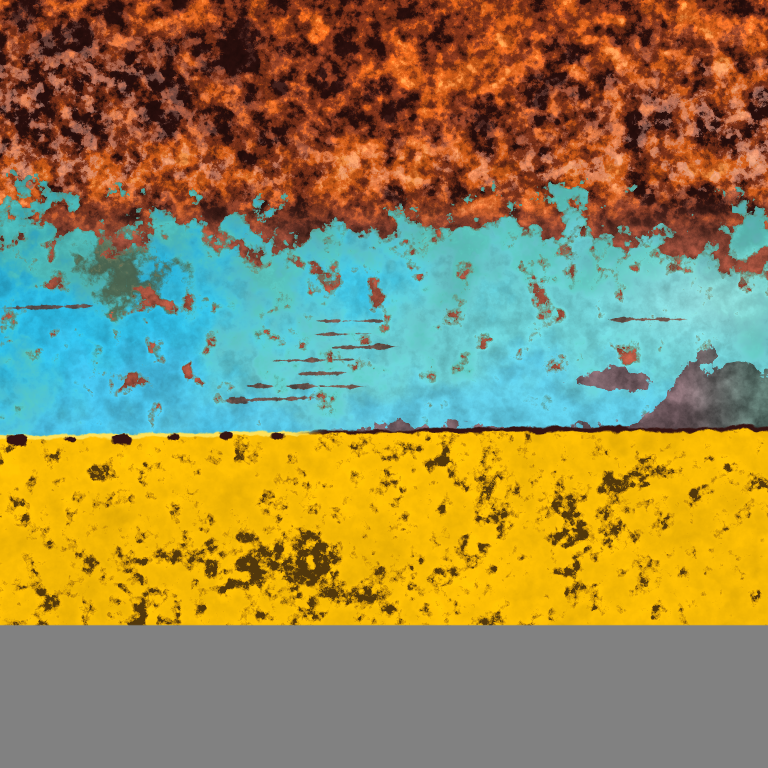
A Shadertoy shader for this texture:

```glsl
// Weathered painted metal: crusted rust over peeling turquoise, a seam,
// grimy yellow paint and a flat grey strip. Layers are stacked from the bottom
// up, with masks made of smooth cellular noise and soft distance fields.

vec2 hash2(vec2 p) {
    return fract(sin(vec2(dot(p, vec2(127.1, 311.7)), dot(p, vec2(269.5, 183.3)))) * 43758.5);
}

// Cellular noise: random cell values blended by distance to jittered centres
float cells(vec2 p) {
    vec2 base = floor(p), f = p - base;
    float total = 0.0, weight = 0.0;
    for (int j = -1; j <= 1; j++)
    for (int i = -1; i <= 1; i++) {
        vec2 cell = vec2(i, j), h = hash2(base + cell);
        vec2 d = cell + h - f;
        float w = exp(-6.0 * dot(d, d));
        total += w * fract(h.x * 17.3 + h.y * 31.7);
        weight += w;
    }
    return total / weight;
}

// Layered cells, centred on zero
float fbm(vec2 p) {
    float sum = 0.0, amp = 0.5;
    for (int i = 0; i < 5; i++) {
        sum += amp * (cells(p) - 0.5);
        p = mat2(1.6, 1.2, -1.2, 1.6) * p + 7.3;
        amp *= 0.58;
    }
    return sum;
}

float blob(vec2 p, vec2 centre, vec2 radius) {
    vec2 d = (p - centre) / radius;
    return exp(-dot(d, d));
}

vec3 rustColor(vec2 p, float coarse, float fine, float grain) {
    float band = exp(-pow((p.y - 0.780) / 0.035, 2.0));
    float heat = 0.43 + 0.45 * coarse + 1.25 * fine + 0.6 * grain + 0.24 * band
        + 0.20 * blob(p, vec2(0.62, 0.95), vec2(0.17, 0.08))
        + 0.10 * blob(p, vec2(0.90, 0.95), vec2(0.17, 0.06))
        - 0.13 * blob(p, vec2(0.1, 0.92), vec2(0.35, 0.10))
        - 0.10 * blob(p, vec2(0.4, 0.84), vec2(0.6, 0.03));
    vec3 col = mix(vec3(0.17, 0.06, 0.05), vec3(0.50, 0.20, 0.10), smoothstep(0.10, 0.40, heat));
    col = mix(col, vec3(0.84, 0.37, 0.10), smoothstep(0.42, 0.74, heat));
    col = mix(col, vec3(0.96, 0.57, 0.27), smoothstep(0.76, 1.05, heat));
    // Pale mineral bloom, strongest on the left, the right and the band
    float bloom = 0.6 * blob(p, vec2(0.08, 0.88), vec2(0.22, 0.09))
        + 0.6 * blob(p, vec2(0.95, 0.86), vec2(0.25, 0.08)) + 0.5 * band;
    col = mix(col, vec3(0.72, 0.52, 0.46), min(bloom, 0.8) * smoothstep(-0.02, 0.16, grain));
    return col * (1.0 + 0.7 * grain);
}

vec3 turquoiseColor(vec2 p, float coarse, float fine) {
    vec3 col = mix(vec3(0.17, 0.73, 0.89), vec3(0.43, 0.82, 0.84),
        smoothstep(-0.1, 0.55, p.x + 0.8 * coarse));
    col = mix(col, vec3(0.33, 0.75, 0.90), 0.6 * (1.0 - smoothstep(0.45, 0.53, p.y + 0.2 * coarse)));
    float green = smoothstep(0.52, 0.70, p.y + 0.4 * coarse + 0.4 * fine);
    col = mix(col, vec3(0.30, 0.69, 0.64), 0.7 * green);
    col = mix(col, vec3(0.62, 0.88, 0.88), 0.7 * blob(p, vec2(0.93, 0.61), vec2(0.12, 0.06)));
    float stain = blob(p, vec2(0.16, 0.645), vec2(0.09, 0.05));
    col = mix(col, vec3(0.27, 0.29, 0.20), 0.8 * smoothstep(0.45, 1.1, stain + 2.2 * fine));
    return col * (1.0 + 0.4 * fine);
}

// Thin horizontal scratches scattered over the turquoise
float scratches(vec2 p, float fine) {
    float mask = 0.0;
    for (int i = 0; i < 9; i++) {
        vec2 h = hash2(vec2(i, 4.0)), g = hash2(vec2(i, 9.0));
        vec2 d = p - vec2(0.33 + 0.02 * float(i) + 0.06 * h.x, 0.48 + 0.017 * float(i));
        if (i > 6) d = p - vec2(0.06 + 0.79 * float(i - 7), 0.600 - 0.016 * float(i - 7));
        d.y += d.x * 0.08 * (g.x - 0.5);
        float shape = abs(d.y) + max(abs(d.x) - 0.02 - 0.04 * g.y, 0.0) * 0.2 + 0.009 * fine;
        mask = max(mask, 1.0 - smoothstep(0.0005, 0.0025, shape));
    }
    return mask;
}

vec3 yellowColor(vec2 p, float coarse, float fine, float grain) {
    vec3 col = vec3(0.98, 0.74, 0.02) * (1.0 + 0.12 * coarse + 0.15 * fine);
    float grime = blob(p, vec2(0.12, 0.25), vec2(0.11, 0.07))
        + blob(p, vec2(0.31, 0.28), vec2(0.11, 0.06))
        + 0.9 * blob(p, vec2(0.47, 0.24), vec2(0.10, 0.07))
        + 0.65 * blob(p, vec2(0.82, 0.32), vec2(0.16, 0.09))
        + 0.5 * blob(p, vec2(0.55, 0.40), vec2(0.05, 0.03));
    float speck = 0.65 * fine + 0.75 * grain + 0.25 * coarse + 0.17 * grime;
    col = mix(col, vec3(0.70, 0.49, 0.04), 0.7 * smoothstep(0.10, 0.26, speck));
    return mix(col, vec3(0.27, 0.18, 0.05), 0.9 * smoothstep(0.22, 0.36, speck));
}

void mainImage(out vec4 fragColor, in vec2 fragCoord) {
    vec2 p = fragCoord / iResolution.xy;
    float px = 1.0 / iResolution.y;
    float coarse = fbm(p * 9.0), fine = fbm(p * 42.0 + 13.0);
    float grain = fbm(p * 85.0 + 31.0), chips = fbm(p * 30.0 + 3.0);
    vec3 rust = rustColor(p, coarse, fine, grain);
    vec3 oxide = vec3(0.50, 0.25, 0.19) * (1.0 + 0.9 * fine + 0.8 * grain);

    // Turquoise with a ragged upper edge, isolated rust spots and scratches
    vec3 col = turquoiseColor(p, coarse, fine);
    float edge = 0.718 - 0.035 * blob(p, vec2(0.42, p.y), vec2(0.13, 1.0))
        - 0.025 * smoothstep(0.65, 0.92, p.x);
    float peel = (p.y - edge) * 6.0 + 1.0 * chips + 0.2 * coarse + 0.3 * fine;
    float spots = 0.5 * chips + 0.8 * fine + 0.6 * (p.y - 0.62)
        + 0.14 * blob(p, vec2(0.19, 0.50), vec2(0.06, 0.03))
        + 0.10 * blob(p, vec2(0.58, 0.55), vec2(0.06, 0.02));
    col = mix(col, vec3(0.46, 0.48, 0.36), 0.6 * smoothstep(0.12, 0.22, spots));
    col = mix(col, oxide, smoothstep(0.21, 0.26, spots));
    col = mix(col, oxide * 0.9, 0.8 * scratches(p, fine));
    col = mix(col, vec3(0.38, 0.52, 0.44), 0.6 * smoothstep(-0.10, -0.01, peel));
    col = mix(col, mix(oxide, rust, smoothstep(0.68, 0.76, p.y)), smoothstep(-0.02, 0.03, peel));

    // Bare grey primer hugging the seam and widening at the right
    float seam = 0.430 + 0.018 * p.x - 0.005 * p.x * p.x + 0.008 * fine;
    float primerTop = 0.014 * smoothstep(0.40, 0.65, p.x) + 0.075 * smoothstep(0.83, 0.91, p.x);
    float primer = max(primerTop - (p.y - seam) + 0.07 * chips - 0.002,
        0.05 * (blob(p, vec2(0.80, 0.505), vec2(0.055, 0.018)) - 0.5) + 0.06 * chips);
    vec3 primerColor = mix(vec3(0.45, 0.36, 0.38), vec3(0.34, 0.44, 0.41), smoothstep(0.87, 1.0, p.x));
    col = mix(col, primerColor * (1.0 + fine), smoothstep(0.0, 0.004, primer) * smoothstep(0.40, 0.48, p.x));

    // Yellow field, its bright lip on the left and dark seam on the right
    col = mix(yellowColor(p, coarse, fine, grain), col, smoothstep(-px, px, p.y - seam));
    float offset = abs(p.y - seam);
    float left = 1.0 - smoothstep(0.38, 0.43, p.x);
    col = mix(col, vec3(1.0, 0.88, 0.34), left * (1.0 - smoothstep(0.001, 0.004, offset)));
    float line = (1.0 - left) * (1.0 - smoothstep(0.001, 0.004, offset + 0.006 * chips));
    vec2 knot = vec2(mod(p.x + 0.01, 0.068) - 0.034, (p.y - seam + 0.003) * 1.7);
    float knots = left * (1.0 - smoothstep(0.006, 0.010, length(knot) + 0.025 * chips));
    col = mix(col, vec3(0.21, 0.08, 0.07), max(line, knots));

    // Flat grey strip
    col = mix(vec3(0.505), col, smoothstep(-px, px, p.y - 0.186));
    fragColor = vec4(clamp(col, 0.0, 1.0), 1.0);
}
```
